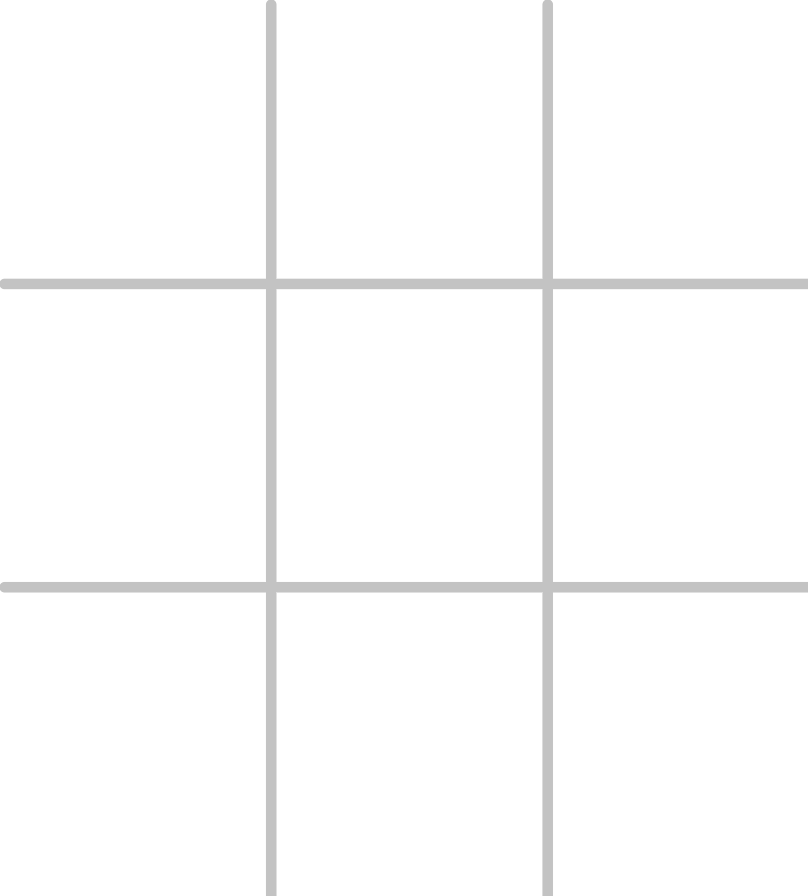
A WebGL 2 fragment shader for this pattern:

```glsl
#version 300 es
precision highp float;

// Lengths are fractions of the canvas height
#define LINE_COUNT 2
#define FIRST_LINE vec2(0.3027, 0.3446)
#define LINE_SPACING vec2(0.3086, 0.3385)
#define LINE_RADIUS 0.0059
#define CAP_INSET 0.0052
#define PAPER_COLOR vec3(1.0)
#define LINE_COLOR vec3(0.763)

uniform vec2 u_resolution;
out vec4 fragColor;

// Distance to a round-capped bar starting at the origin and running along +x
float barDistance(vec2 p) {
    return length(vec2(min(p.x, 0.0), p.y)) - LINE_RADIUS;
}

void main() {
    vec2 p = gl_FragCoord.xy / u_resolution.y;
    float pixel = 1.0 / u_resolution.y;
    float dist = 1.0;

    for (int i = 0; i < LINE_COUNT; i++) {
        vec2 offset = p - (FIRST_LINE + float(i) * LINE_SPACING);

        // Vertical bar: capped at the top, runs off the bottom
        float vertical = barDistance(vec2(1.0 - CAP_INSET - p.y, offset.x));

        // Horizontal bar: capped at the left, runs off the right
        float horizontal = barDistance(vec2(p.x - CAP_INSET, offset.y));

        dist = min(dist, min(vertical, horizontal));
    }

    // Smooth edge about one pixel wide
    float ink = 1.0 - smoothstep(-0.6 * pixel, 0.6 * pixel, dist);
    fragColor = vec4(mix(PAPER_COLOR, LINE_COLOR, ink), 1.0);
}
```
